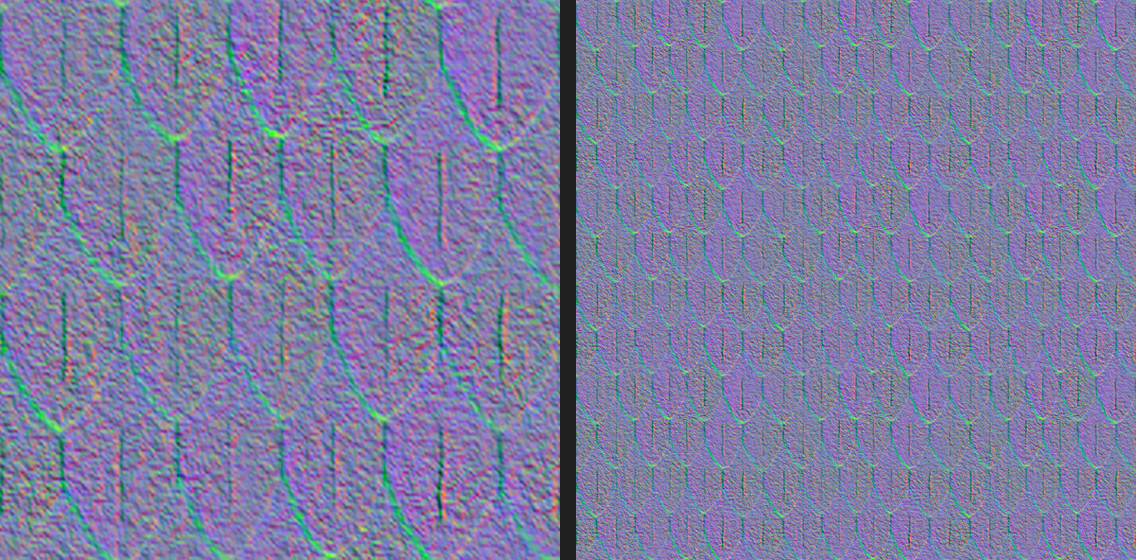
Left: one tile. Right: repeated 3 by 3.
Give the GLSL for this texture map, as a Shadertoy shader.

```glsl
const float COLS = 5.0, ROWS = 4.0;
const float TAU = 6.2831853;
const float TIP_RISE = 0.62;      // height of the curved part, in rows
const float TIP_POWER = 1.7;      // roundness of the tip
const float EDGE_WIDTH = 0.0062;
const float SIDE_WIDTH = 0.0046;
const float RIB_WIDTH = 0.0036;
const float FINE_GRAIN = 0.27, COARSE_GRAIN = 0.18, STREAKS = 0.09;
const vec3 FLAT_COLOR = vec3(0.515, 0.49, 0.735);
const vec3 INNER_TINT = vec3(0.05, -0.055, 0.09);
const vec3 UNDER_TINT = vec3(-0.02, 0.0, 0.07);
const float BLUE_FALLOFF = 0.82;

float hash(vec2 p) {
    vec3 q = fract(p.xyx * vec3(0.1031, 0.1030, 0.0973));
    q += dot(q, q.yzx + 33.33);
    return fract((q.x + q.y) * q.z);
}

// Value noise that wraps after the given number of cells
float noise(vec2 uv, vec2 cells) {
    vec2 p = uv * cells, i = floor(p), f = p - i;
    f = f * f * (3.0 - 2.0 * f);
    vec2 a = mod(i, cells), b = mod(i + 1.0, cells);
    return mix(mix(hash(a), hash(vec2(b.x, a.y)), f.x),
               mix(hash(vec2(a.x, b.y)), hash(b), f.x), f.y);
}

// Difference of the noise across one cell in x and y
vec2 noiseSlope(vec2 uv, vec2 cells) {
    vec2 e = 0.5 / cells;
    return vec2(noise(uv + vec2(e.x, 0.0), cells) - noise(uv - vec2(e.x, 0.0), cells),
                noise(uv + vec2(0.0, e.y), cells) - noise(uv - vec2(0.0, e.y), cells));
}

float bell(float d, float width) {
    return exp(-d * d / (width * width));
}

// Uneven spacing of columns and rows, plus a slight wobble
vec2 warp(vec2 uv) {
    vec2 wobble = vec2(noise(uv, vec2(17.0)), noise(uv, vec2(13.0))) - 0.5;
    vec2 bend = vec2(-0.002 - 0.015 * sin(TAU * uv.x), 0.005 + 0.0117 * cos(TAU * uv.x));
    return uv + bend + 0.007 * wobble;
}

// Column coordinate; every second row is shifted by half a scale
float columnAt(float x, float row) {
    return x * COLS + 0.5 * (1.0 - mod(row, 2.0));
}

float scaleHash(float col, float row) {
    return hash(vec2(mod(col, COLS), mod(row, ROWS)) + 7.0);
}

// Signed distance to the curved lower edge (xy: outward slope, z: distance)
vec3 tipEdge(float side, float v) {
    float u = abs(side);
    float rise = TIP_RISE * pow(u, TIP_POWER);
    float steep = TIP_RISE * TIP_POWER * pow(u, TIP_POWER - 1.0);
    vec2 grad = vec2(-sign(side) * steep * 2.0 * COLS, ROWS);
    float len = length(grad);
    return vec3(vec2(-grad.x, grad.y) / len, (v - rise) / len);
}

void mainImage(out vec4 fragColor, in vec2 fragCoord) {
    vec2 uv = fragCoord / iResolution.xy;
    vec2 p = warp(uv);
    float row = floor(p.y * ROWS);
    float v = p.y * ROWS - row;
    float wear = 0.65 + 0.6 * noise(uv + 0.37, vec2(11.0));
    vec2 slope = vec2(0.0);
    vec3 tint = vec3(0.0);

    // Curved edges of this row and of the tips hanging from the row above
    for (int j = 0; j < 2; j++) {
        float r = row + float(j);
        float c = columnAt(p.x, r);
        float side = 2.0 * fract(c) - 1.0;
        vec3 edge = tipEdge(side, v - float(j));
        float leftness = smoothstep(0.22, -0.12, side);
        float power = mix(0.13, 0.43, leftness) * (0.75 + 0.4 * scaleHash(floor(c), r));
        float width = EDGE_WIDTH * mix(0.75, 1.15, leftness);
        slope += edge.xy * vec2(0.9, 1.15) * power * wear * bell(edge.z, width);
    }

    // Body shading of the scale and of the one beneath it
    float col = columnAt(p.x, row);
    float side = 2.0 * fract(col) - 1.0;
    float id = scaleHash(floor(col), row);
    float below = columnAt(p.x, row - 1.0);
    float d = tipEdge(side, v).z;
    float inside = smoothstep(-0.002, 0.002, d);
    float leftGlow = exp(-max(d, 0.0) / 0.03) * smoothstep(0.3, -0.5, side);
    vec3 upper = INNER_TINT * (1.3 * leftGlow + 0.7 * (id - 0.45) - 0.2 * side);
    vec3 lower = UNDER_TINT * exp(min(d, 0.0) / 0.03)
               + INNER_TINT * 0.7 * (scaleHash(floor(below), row - 1.0) - 0.45);
    tint += mix(lower, upper, inside);

    // Straight sides above the curve
    float sideDist = (0.5 - abs(fract(col) - 0.5)) / COLS;
    float sideSpan = smoothstep(0.45, 0.62, v) * smoothstep(1.0, 0.95, v);
    slope.x -= 0.36 * wear * sideSpan * bell(sideDist, SIDE_WIDTH);

    // Central rib: a dark groove with a warm flank on either side
    float ribX = side / (2.0 * COLS) + 0.003 * (id - 0.5);
    float flank = fract(id * 7.3) < 0.55 ? 1.0 : -1.0;
    float ribStart = 0.24 + 0.12 * fract(id * 13.7);
    float ribSpan = smoothstep(ribStart, ribStart + 0.07, v) * smoothstep(0.99, 0.92, v);
    float ribPower = ribSpan * (0.55 + 0.45 * fract(id * 5.1)) * wear;
    float groove = bell(ribX, RIB_WIDTH);
    float warm = bell(ribX - flank * 0.0085, RIB_WIDTH * 1.2);
    slope.x += ribPower * (0.25 * warm - 0.42 * groove);
    tint -= ribPower * groove * vec3(0.02, 0.04, 0.05);

    // Grain and lengthwise streaks
    float rough = 0.7 + 0.6 * noise(uv, vec2(9.0));
    slope += rough * FINE_GRAIN * noiseSlope(uv, vec2(176.0));
    slope += rough * COARSE_GRAIN * noiseSlope(uv + 0.21, vec2(83.0, 97.0));
    slope.x += STREAKS * noiseSlope(uv, vec2(64.0, 9.0)).x;
    float pits = noise(uv + 0.53, vec2(151.0)) - 0.5;

    vec3 color = FLAT_COLOR + tint + vec3(slope, -BLUE_FALLOFF * length(slope));
    color.b += 0.3 * rough * pits;
    fragColor = vec4(clamp(color, 0.0, 1.0), 1.0);
}
```
